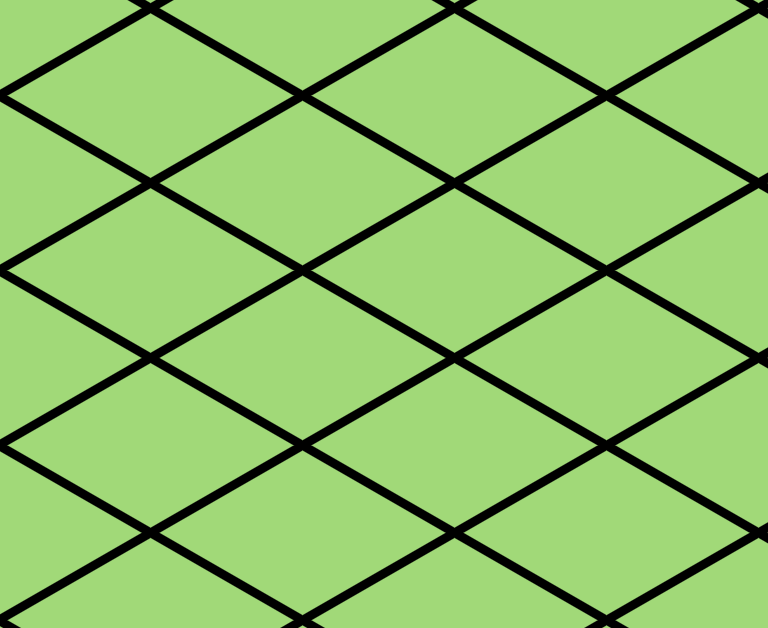
A Shadertoy shader for this pattern:

```glsl
// Lengths are fractions of the canvas width
#define PERIOD vec2(0.3958, 0.2277)
#define ANCHOR vec2(0.3940, 0.4655)
#define LINE_WIDTH 0.0116
#define EDGE_PIXELS 0.75
#define FIELD_COLOR vec3(0.63, 0.85, 0.47)
#define LINE_COLOR vec3(0.0)

// Distance to the nearest of two crossing families of diagonals
float latticeDistance(vec2 p) {
    vec2 cell = p / PERIOD;
    vec2 diagonals = vec2(cell.x + cell.y, cell.x - cell.y);
    vec2 offset = abs(diagonals - round(diagonals));
    return min(offset.x, offset.y) / length(1.0 / PERIOD);
}

void mainImage(out vec4 fragColor, in vec2 fragCoord) {
    vec2 p = fragCoord / iResolution.x - ANCHOR;
    float edge = EDGE_PIXELS / iResolution.x;

    // Antialiased line coverage
    float d = latticeDistance(p) - 0.5 * LINE_WIDTH;
    float coverage = 1.0 - smoothstep(-edge, edge, d);

    fragColor = vec4(mix(FIELD_COLOR, LINE_COLOR, coverage), 1.0);
}
```
